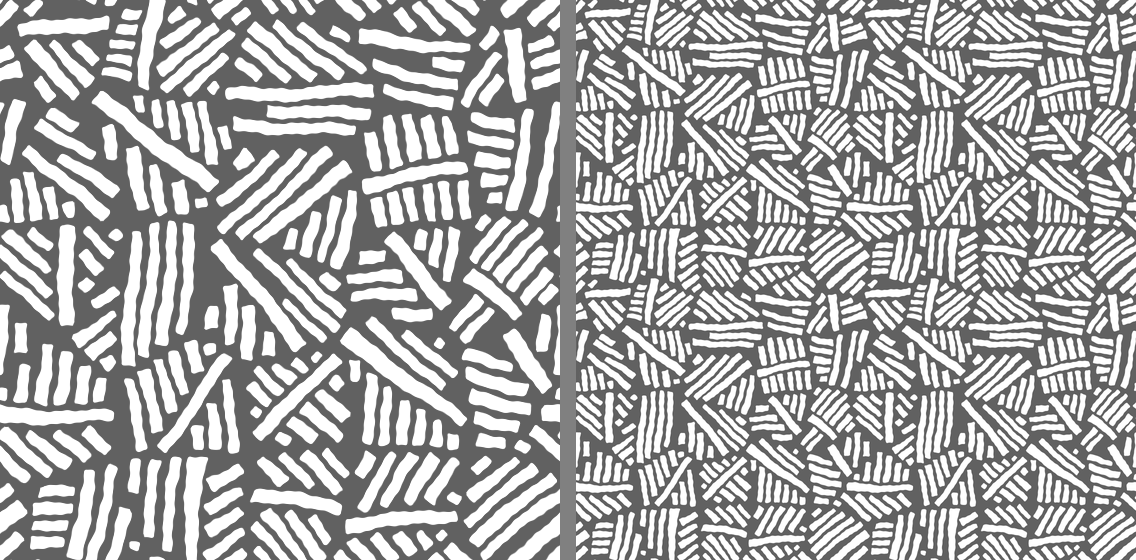
Left: one tile. Right: repeated 2 by 2.
Give the GLSL for this pattern, as a three.js fragment shader.

```glsl
// Tiling patchwork of hand-cut white strokes in varied directions on grey.
varying vec2 vUv;

const float TAU = 6.2831853;
const float CELLS = 5.0;      // patches across the tile
const float GAP = 0.006;      // clearance kept from every patch wall
const float SOFT = 0.0012;    // half width of the smoothed edge
const vec3 GROUND = vec3(0.38);
const vec3 STROKE = vec3(1.0);

float hash(vec2 id, float salt) {
  vec2 cell = mod(id, CELLS);
  return fract(sin(dot(vec3(cell, salt), vec3(127.1, 311.7, 74.7))) * 43758.5);
}

vec2 site(vec2 id) {
  vec2 jitter = vec2(hash(id, 1.0), hash(id, 2.0)) - 0.5;
  return (id + 0.5 + 0.7 * jitter) / CELLS;
}

vec2 heading(float angle) {
  return vec2(cos(angle), sin(angle));
}

vec2 perp(vec2 v) {
  return vec2(-v.y, v.x);
}

// One layer of wrapping sines, with whole numbers of waves across the tile
vec2 wave(vec2 p, vec2 a, vec2 b) {
  return sin(TAU * vec2(dot(p, a), dot(p, b)) + vec2(0.7, 2.1));
}

// Bends the strokes and roughens their edges
vec2 wobble(vec2 p) {
  return p + 0.0035 * wave(p, vec2(2.0, 4.0), vec2(5.0, -2.0))
           + 0.0013 * wave(p, vec2(11.0, 14.0), vec2(16.0, -9.0))
           + 0.0007 * wave(p, vec2(-31.0, 38.0), vec2(43.0, 27.0));
}

float roundedBox(vec2 p, vec2 halfSize, float radius) {
  vec2 q = abs(p) - halfSize + radius;
  return length(max(q, 0.0)) + min(max(q.x, q.y), 0.0) - radius;
}

// Shortens a stroke's span where it meets a wall (normal in xy, offset in z)
vec2 clipSpan(vec2 span, vec2 origin, vec2 dir, float halfWidth, vec3 wall) {
  float slope = dot(dir, wall.xy);
  if (abs(slope) < 1e-4) slope = 1e-4;
  float reach = 0.6 * halfWidth * abs(dot(perp(dir), wall.xy));
  float t = (wall.z - GAP - reach - dot(origin, wall.xy)) / slope;
  return slope > 0.0 ? vec2(span.x, min(span.y, t)) : vec2(max(span.x, t), span.y);
}

float wallDistance(vec2 p, vec3 wall) {
  return dot(p, wall.xy) - wall.z + 0.7 * GAP;
}

// Stroke fitted between the patch borders and one extra wall; p is from the site
float strokeDistance(vec2 p, vec2 id, vec2 dir, float offset, float halfWidth,
                     float taper, vec3 extraWall) {
  vec2 origin = perp(dir) * offset;
  vec2 span = clipSpan(vec2(-1.0, 1.0), origin, dir, halfWidth, extraWall);
  float border = wallDistance(p, extraWall);
  vec2 home = site(id);
  for (int j = -2; j <= 2; j++) {
    for (int i = -2; i <= 2; i++) {
      if (i == 0 && j == 0) continue;
      vec2 away = site(id + vec2(float(i), float(j))) - home;
      vec3 wall = vec3(normalize(away), 0.5 * length(away));
      span = clipSpan(span, origin, dir, halfWidth, wall);
      border = max(border, wallDistance(p, wall));
    }
  }
  float halfLength = 0.5 * (span.y - span.x);
  if (halfLength < 0.007) return 1.0;
  vec2 local = vec2(dot(p, dir) - 0.5 * (span.x + span.y), dot(p, perp(dir)) - offset);
  float along = clamp(local.x / halfLength, -1.0, 1.0);
  float width = halfWidth * (1.0 + taper * along);
  return max(roundedBox(local, vec2(halfLength, width), 0.0045), border);
}

vec2 nearestCell(vec2 p) {
  vec2 base = floor(p * CELLS);
  vec2 best = base;
  float bestDistance = 9.0;
  for (int j = -2; j <= 2; j++) {
    for (int i = -2; i <= 2; i++) {
      vec2 id = base + vec2(float(i), float(j));
      float d = distance(p, site(id));
      if (d < bestDistance) { bestDistance = d; best = id; }
    }
  }
  return best;
}

void main() {
  vec2 p = wobble(vUv);
  vec2 id = nearestCell(p);
  p -= site(id);

  // Long spine that splits the patch in two
  float angle = TAU / 8.0 * (floor(4.0 * hash(id, 3.0)) + 0.5 * (hash(id, 4.0) - 0.5));
  vec2 spine = heading(angle);
  float spineHalf = mix(0.0105, 0.014, hash(id, 5.0));
  float d = strokeDistance(p, id, spine, 0.0, spineHalf,
                           0.6 * (hash(id, 6.0) - 0.5), vec3(perp(spine), 1.0));

  // Row of shorter parallel strokes on each side of it
  float side = dot(p, perp(spine)) < 0.0 ? -1.0 : 1.0;
  float salt = 20.0 + 5.0 * side;
  float turn = floor(4.0 * hash(id, salt)) + 0.4 * (hash(id, salt + 1.0) - 0.5);
  vec2 dir = heading(angle + TAU / 8.0 * turn);
  float spacing = mix(0.027, 0.035, hash(id, salt + 2.0));
  float phase = hash(id, salt + 3.0);
  float row = floor(dot(p, perp(dir)) / spacing + phase);
  float rowSalt = 60.0 + 7.0 * row + 0.37 * side;
  float offset = (row + 0.5 - phase + 0.1 * (hash(id, rowSalt) - 0.5)) * spacing;
  float halfWidth = spacing * mix(0.28, 0.36, hash(id, rowSalt + 1.0));
  float taper = 0.44 * (hash(id, rowSalt + 2.0) - 0.5);
  vec3 spineWall = vec3(-side * perp(spine), -spineHalf - 0.004);
  d = min(d, strokeDistance(p, id, dir, offset, halfWidth, taper, spineWall));

  gl_FragColor = vec4(mix(STROKE, GROUND, smoothstep(-SOFT, SOFT, d)), 1.0);
}
```
